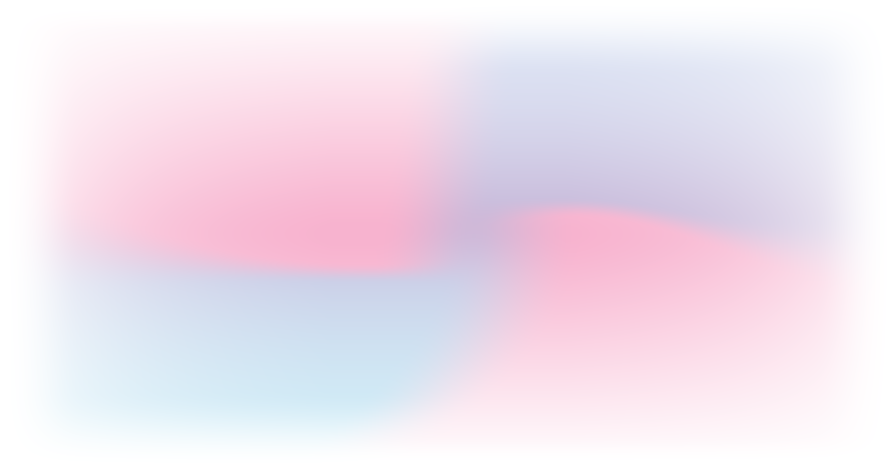
This background is drawn by a WebGL 1 fragment shader. Its source:

```glsl
precision highp float;
// A soft pinwheel of four pastel fields on white: pink at upper left and
// lower right, lavender at upper right, sky blue at lower left. Curved soft
// borders separate the fields, and each fades out towards the canvas edges.

uniform vec2 u_resolution;

const vec3 WHITE = vec3(1.0);
const vec3 PINK = vec3(0.97, 0.70, 0.81);
const vec3 MIST = vec3(0.87, 0.90, 0.96);
const vec3 LAVENDER = vec3(0.78, 0.72, 0.85);
const vec3 SKY = vec3(0.82, 0.93, 0.97);
const vec3 PERIWINKLE = vec3(0.79, 0.78, 0.89);

// Soft step centred on zero; softness is half the blend width.
float softSide(float d, float softness) {
  return smoothstep(-softness, softness, d);
}

// Rounded tent: one at mid height, zero at the bottom and top.
float verticalFade(float y) {
  float d = 2.0 * y - 1.0;
  return clamp(1.0 - (sqrt(d * d + 0.01) - 0.1) / 0.905, 0.0, 1.0);
}

// Quick rise from either side that levels off towards the middle.
float sideFade(float x) {
  float e = min(x, 1.0 - x);
  float rise = 1.1 * (1.0 - exp(-6.5 * e));
  return min(rise * smoothstep(-0.01, 0.09, e), 1.0);
}

// Border blur grows with horizontal distance from its sharpest point.
float borderBlur(float x, float focus) {
  float d = x - focus;
  return 0.022 + 0.8 * d * d;
}

float upperPinkMask(vec2 p) {
  float d = p.x - 0.42;
  float floorY = 0.416 + 0.55 * d * d;
  float wallX = 0.485 + 0.08 * (p.y - 0.5);
  return softSide(p.y - floorY, borderBlur(p.x, 0.4))
       * softSide(wallX - p.x, 0.065);
}

float lowerPinkMask(vec2 p) {
  float droop = min(p.x - 0.64, 0.0);
  float ceilingY = 0.557 - 0.1 * smoothstep(0.64, 0.95, p.x)
                 - 1.5 * droop * droop;
  float drop = 0.5 - p.y;
  float wallX = 0.575 - 0.8 * drop * drop;
  return softSide(ceilingY - p.y, borderBlur(p.x, 0.66))
       * softSide(p.x - wallX, 0.075);
}

// Cool hues deepen from the outer edge towards mid height.
vec3 coolTint(vec2 p, float height) {
  float depth = height * height;
  vec3 upper = mix(MIST, LAVENDER, depth);
  vec3 lower = mix(SKY, PERIWINKLE, depth);
  return mix(lower, upper, softSide(p.y - 0.46, 0.1));
}

void main() {
  vec2 p = gl_FragCoord.xy / u_resolution;
  float height = verticalFade(p.y);
  float side = sideFade(p.x);

  // Fade both palettes into the white margin.
  float coolCover = side * smoothstep(0.0, 0.36, height);
  float pinkCover = side * height * smoothstep(0.0, 0.15, height);
  vec3 cool = mix(WHITE, coolTint(p, height), coolCover);
  vec3 pink = mix(WHITE, PINK, pinkCover);

  // Lay the two pink fields over the cool ones.
  float pinkMask = min(upperPinkMask(p) + lowerPinkMask(p), 1.0);
  gl_FragColor = vec4(mix(cool, pink, pinkMask), 1.0);
}
```
